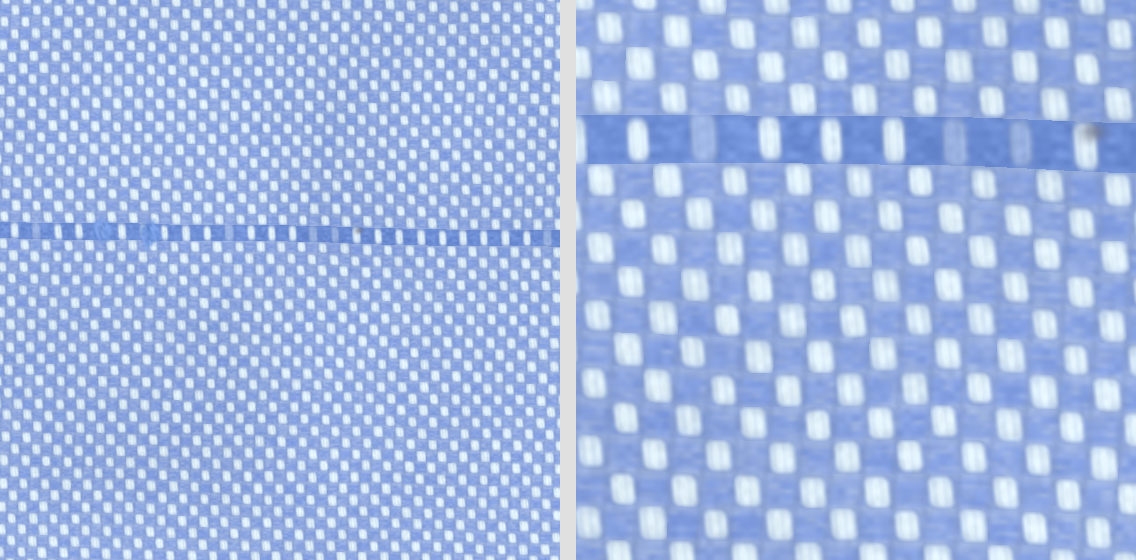
Left, the full canvas; right, a detail of the centre.
This texture is drawn by a Shadertoy shader. Its source:

```glsl
// Plain-woven cloth: pale warp threads pass over and under blue weft threads.
// A checkerboard of rounded floats is bent by noise and shaded per thread;
// one thicker, darker weft row carries fuzzy slubs and a small speck.

const float COLUMNS = 52.4;          // warp threads across the canvas
const float ROWS = 49.0;             // weft threads up the canvas
const float THICK_HALF = 0.0145;     // half height of the thick weft row
const vec2 ANCHOR = vec2(0.332, 0.59); // a float on the thick row

const vec3 SHADOW = vec3(0.52, 0.61, 0.80);
const vec3 WEFT = vec3(0.50, 0.61, 0.88);
const vec3 WEFT_LIGHT = vec3(0.65, 0.73, 0.88);
const vec3 WEFT_DARK = vec3(0.41, 0.54, 0.83);
const vec3 WARP = vec3(0.72, 0.80, 0.91);
const vec3 WARP_LIGHT = vec3(0.89, 0.95, 0.985);
const vec3 SLUB = vec3(0.44, 0.59, 0.87);
const vec3 SPECK = vec3(0.50, 0.52, 0.60);

float hash(vec2 p) {
    return fract(sin(dot(p, vec2(127.1, 311.7))) * 43758.5453);
}

float noise(vec2 p) {
    vec2 i = floor(p), f = fract(p);
    f = f * f * (3.0 - 2.0 * f);
    return mix(mix(hash(i), hash(i + vec2(1, 0)), f.x),
               mix(hash(i + vec2(0, 1)), hash(i + vec2(1, 1)), f.x), f.y);
}

float roundedBox(vec2 p, vec2 halfSize, float radius) {
    vec2 q = abs(p) - halfSize + radius;
    return length(max(q, 0.0)) + min(max(q.x, q.y), 0.0) - radius;
}

// Soft elliptical spot, 1 at its centre
float spot(vec2 p, vec2 centre, vec2 radius) {
    vec2 q = (p - centre) / radius;
    return exp(-dot(q, q));
}

// Canvas position to thread numbers; the thick row is number zero
vec2 threadCoord(vec2 uv) {
    vec2 sway = vec2(noise(uv * 9.0), noise(uv * 9.0 + 40.0)) - 0.5;
    float x = uv.x - ANCHOR.x - 0.05 * (uv.y - ANCHOR.y) + 0.004 * sway.x;
    float d = uv.y + 0.016 * uv.x - ANCHOR.y + 0.004 * sway.y;
    float row = abs(d) < THICK_HALF
        ? 0.5 * d / THICK_HALF
        : sign(d) * ((abs(d) - THICK_HALF) * ROWS + 0.5);
    return vec2(x * COLUMNS, row);
}

// Blue thread, rounded across its height and flecked along its length
vec3 weftColour(vec2 p, vec2 cell, vec2 thread, float thick) {
    float fleck = noise(thread * vec2(2.5, 6.0) + 17.0);
    float rim = smoothstep(0.22, 0.52, abs(p.y + 0.06));
    vec3 body = mix(WEFT, WEFT_LIGHT, 0.6 * fleck * fleck + 0.25 * hash(cell + 5.0));
    body = mix(body, WEFT_LIGHT, 0.55 * rim);
    body = mix(body, SHADOW, 0.5 * smoothstep(0.3, 0.5, abs(p.x)));
    return mix(body, WEFT_DARK + 0.08 * (fleck - 0.5), 0.85 * thick);
}

// Pale thread with two bright leaning strands
vec3 warpColour(vec2 p, vec2 cell) {
    float strands = 0.5 + 0.5 * cos(20.0 * (p.x + 0.04) + 2.5 * (hash(cell + 3.0) - 0.5));
    float crown = 1.0 - smoothstep(0.12, 0.52, length(p * vec2(0.9, 0.8)));
    float shine = crown * (0.75 + 0.4 * strands) + 0.25 * (hash(cell + 9.0) - 0.5);
    return mix(WARP, WARP_LIGHT, clamp(shine, 0.0, 1.0));
}

vec3 cloth(vec2 uv, float pixel) {
    vec2 thread = threadCoord(uv);
    vec2 cell = floor(thread + 0.5);
    vec2 p = thread - cell;
    float thick = 1.0 - step(0.5, abs(cell.y));
    float isWarp = 1.0 - mod(cell.x + cell.y, 2.0);

    // Each float leans and differs a little in size and place
    vec2 jitter = vec2(hash(cell), hash(cell + 21.0)) - 0.5;
    vec2 q = p + vec2(0.16 * p.y, 0.0) + jitter * vec2(0.10, 0.08);
    vec2 halfSize = vec2(0.39, 0.46) + 0.07 * (hash(cell + 33.0) - 0.5);
    halfSize.x -= 0.06 * thick;
    float dist = roundedBox(q, halfSize, 0.22);
    float soft = 0.09 + 0.5 * pixel * COLUMNS;
    float cover = isWarp * (1.0 - smoothstep(-soft, soft, dist));
    cover *= 1.0 - 0.6 * thick * step(0.86, hash(cell + 61.0));

    vec3 colour = weftColour(p, cell, thread, thick);
    colour = mix(colour, SHADOW, 0.45 * isWarp * (1.0 - smoothstep(0.0, 0.2, abs(dist))));
    return mix(colour, warpColour(q, cell), cover);
}

void mainImage(out vec4 fragColor, in vec2 fragCoord) {
    float pixel = 1.0 / iResolution.y;
    vec2 uv = fragCoord / iResolution.xy;
    vec3 colour = cloth(uv, pixel);

    // Fuzzy slubs lying over the thick row
    float fibre = noise(uv * vec2(190.0, 120.0) + vec2(60.0 * uv.y, 0.0));
    float slub = spot(uv, vec2(0.182, 0.586), vec2(0.020, 0.023))
               + spot(uv, vec2(0.267, 0.583), vec2(0.022, 0.027));
    slub = smoothstep(0.25, 0.75, slub + 0.3 * (fibre - 0.5));
    colour = mix(colour, SLUB + 0.16 * (fibre - 0.5), 0.9 * slub);

    // Small dull speck, then uneven dye and fine grain
    colour = mix(colour, SPECK, 0.8 * spot(uv, vec2(0.641, 0.588), vec2(0.007, 0.005)));
    colour += 0.03 * (noise(uv * 5.0 + 7.0) - 0.5) + 0.05 * (noise(uv * 230.0) - 0.5);
    fragColor = vec4(clamp(colour, 0.0, 1.0), 1.0);
}
```
